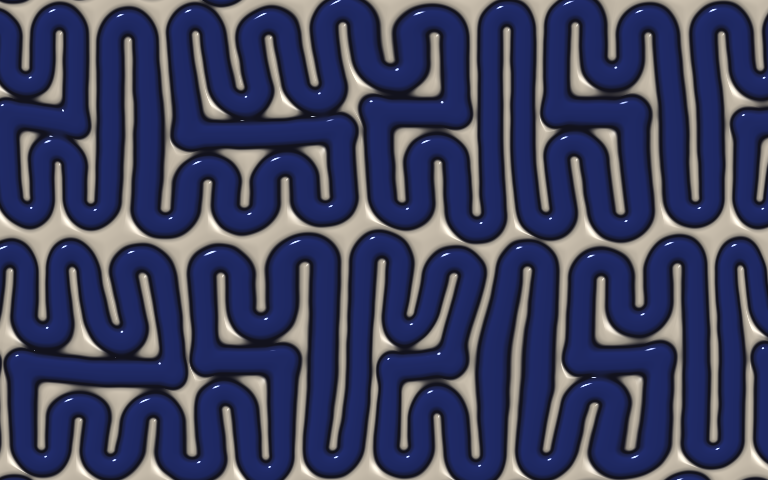
Write a WebGL 1 fragment shader that draws this pattern.

```glsl
precision highp float;
// Glossy inflated blue tubes meandering in rows over a soft cream cushion.
uniform vec2 u_resolution;

const float ROW_HEIGHT = 0.5;
const float PITCH = 0.077;        // spacing of the vertical strokes
const float TUBE_RADIUS = 0.0268;
const float CELL_COLUMNS = 5.0;   // strokes per folded motif

const vec3 BLUE = vec3(0.12, 0.16, 0.385);
const vec3 DEEP_BLUE = vec3(0.105, 0.125, 0.26);
const vec3 INK = vec3(0.07, 0.07, 0.11);
const vec3 CREAM = vec3(0.76, 0.72, 0.655);
const vec3 SHADOW = vec3(0.50, 0.48, 0.45);

float hash(vec2 p) {
  vec3 q = fract(vec3(p.xyx) * vec3(0.1031, 0.1030, 0.0973));
  q += dot(q, q.yzx + 33.33);
  return fract((q.x + q.y) * q.z);
}

float noise(vec2 p) {
  vec2 i = floor(p), f = fract(p);
  f = f * f * (3.0 - 2.0 * f);
  float low = mix(hash(i), hash(i + vec2(1.0, 0.0)), f.x);
  float high = mix(hash(i + vec2(0.0, 1.0)), hash(i + 1.0), f.x);
  return mix(low, high, f.y);
}

float smoothMin(float a, float b, float k) {
  float h = max(k - abs(a - b), 0.0) / k;
  return min(a, b) - 0.25 * k * h * h;
}

// Distance to an axis-aligned stroke: across it, and along it from lo to hi.
float strokeDistance(float across, float along, float lo, float hi) {
  return length(vec2(across, along - clamp(along, lo, hi)));
}

// Distance to a half ring that opens towards negative y.
float turnDistance(vec2 q, float radius) {
  return q.y > 0.0 ? abs(length(q) - radius) : length(vec2(abs(q.x) - radius, q.y));
}

// Heights of the hairpin turns at the row border and beside the middle bar.
float outerLevel(float gap, float row) {
  return 0.178 + 0.024 * (hash(vec2(gap + 200.0, row + 40.0)) - 0.5);
}

float innerLevel(float gap, float row) {
  return 0.097 + 0.018 * hash(vec2(gap + 300.0, row + 70.0));
}

// One row: a serpentine whose strokes are cut and rejoined by a middle bar.
float rowDistance(vec2 p, float row) {
  float x = p.x + PITCH * 10.0 * hash(vec2(row + 11.0, 5.0));
  float y = p.y - (row + 0.5) * ROW_HEIGHT;
  float first = floor(x / PITCH);
  float strokes = 1.0, bars = 1.0;
  for (int i = -1; i <= 2; i++) {
    float k = first + float(i);
    float cell = floor((k + 0.5) / CELL_COLUMNS);
    float j = k - cell * CELL_COLUMNS;
    float v = mod(cell, 2.0) < 0.5 ? y : -y;
    float folded = hash(vec2(cell + 90.0, row + 17.0)) < 0.45 ? 3.0 : 5.0;
    float bar = 0.06 * (hash(vec2(cell + 50.0, row + 29.0)) - 0.5);
    bool odd = mod(j, 2.0) > 0.5;
    float side = odd ? 1.0 : -1.0;
    float topGap = odd ? k : k - 1.0;
    float bottomGap = odd ? k - 1.0 : k;
    float top = outerLevel(topGap, row), bottom = -outerLevel(bottomGap, row);
    float dx = x - k * PITCH;

    // vertical stroke, whole or split around the bar
    if (j > folded - 0.5) {
      strokes = min(strokes, strokeDistance(dx, v, bottom, top));
    } else {
      float upper = j > folded - 1.5 ? bar : bar + innerLevel(bottomGap, row);
      float lower = j < 0.5 ? bar : bar - innerLevel(topGap, row);
      strokes = min(strokes, strokeDistance(dx, v, upper, top));
      strokes = min(strokes, strokeDistance(dx, v, bottom, lower));
    }

    // turns to the next stroke, and its piece of the bar
    float radius = 0.5 * PITCH;
    float gapX = dx - radius;
    strokes = min(strokes, turnDistance(vec2(gapX, v * side - outerLevel(k, row)), radius));
    if (j < folded - 1.5) {
      float center = bar - side * innerLevel(k, row);
      strokes = min(strokes, turnDistance(vec2(gapX, (v - center) * side), radius));
      bars = min(bars, strokeDistance(v - bar, dx, 0.0, PITCH) - 0.002);
    }
  }
  return smoothMin(strokes, bars, 0.022);
}

float tubeDistance(vec2 p) {
  vec2 sway = vec2(noise(p * 4.2 + 3.0), noise(p * 4.0 + 41.0)) - 0.5;
  vec2 q = p + sway * vec2(0.06, 0.035);
  float row = floor(q.y / ROW_HEIGHT);
  float nearest = fract(q.y / ROW_HEIGHT) > 0.5 ? row + 1.0 : row - 1.0;
  float d = smoothMin(rowDistance(q, row), rowDistance(q, nearest), 0.008);
  return d + 0.0025 * (noise(p * 32.0) - 0.5);
}

float gloss(vec3 normal, vec3 halfway, float power) {
  return pow(max(dot(normal, normalize(halfway)), 0.0), power);
}

vec3 tubeColor(float d, vec2 slope) {
  float t = clamp(d / TUBE_RADIUS, 0.0, 1.0);
  vec3 normal = vec3(slope * t, sqrt(max(1.0 - t * t, 0.02)));
  vec3 color = mix(BLUE, DEEP_BLUE, smoothstep(0.5, 0.82, t));
  color *= 1.0 + 0.18 * dot(normal.xy, vec2(-0.3, 0.8));
  color = mix(color, INK, smoothstep(0.78, 0.95, t));
  float shine = gloss(normalize(normal), vec3(-0.2, 0.5, 0.84), 150.0);
  return color + vec3(0.75, 0.78, 0.8) * smoothstep(0.3, 0.95, shine);
}

vec3 cushionColor(float d, vec2 slope) {
  float gap = max(d - TUBE_RADIUS, 0.0);
  vec3 normal = normalize(vec3(-slope * 0.9 * exp(-gap / 0.016), 0.8));
  vec3 color = mix(SHADOW, CREAM, smoothstep(0.0, 0.014, gap));
  color *= 1.0 + 0.16 * dot(normal.xy, vec2(0.4, 0.7));
  color += 0.3 * gloss(normal, vec3(0.42, 0.32, 0.85), 70.0);
  return mix(INK, color, smoothstep(0.0, 0.006, gap));
}

void main() {
  vec2 p = gl_FragCoord.xy / u_resolution.y;
  vec2 e = vec2(0.004, 0.0);
  float d = tubeDistance(p);
  vec2 slope = vec2(tubeDistance(p + e.xy) - tubeDistance(p - e.xy),
                    tubeDistance(p + e.yx) - tubeDistance(p - e.yx)) / (2.0 * e.x);
  float blur = 1.0 / u_resolution.y;
  float outside = smoothstep(-blur, blur, d - TUBE_RADIUS);
  gl_FragColor = vec4(mix(tubeColor(d, slope), cushionColor(d, slope), outside), 1.0);
}
```
